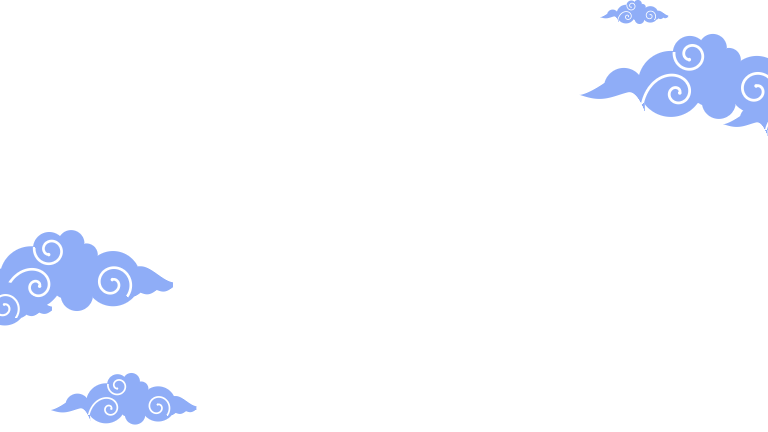
A WebGL 1 fragment shader for this background:

```glsl
precision highp float;
// Flat blue scroll clouds drifting at the left and right edges of a white sky.
// One cloud is a union of round lobes and two wispy tails, cut by three spiral
// strokes; scaled copies are layered back to front.

#define SKY vec3(1.0)
#define CLOUD_BLUE vec3(0.56, 0.68, 0.97)
#define STROKE_HALF_WIDTH 0.014
#define TAIL_REACH 1.2
#define SCALLOP_DEPTH 0.03

uniform vec2 u_resolution;

const float TAU = 6.2831853;

float circle(vec2 p, vec2 center, float radius) {
  return length(p - center) - radius;
}

// Long pointed wisp with one rounded bump and a wavy underside
float leftTail(vec2 p) {
  float t = p.x + TAIL_REACH;
  float slope = -0.15 + 0.13 * pow(clamp(t / 0.26, 0.0, 1.0), 1.4);
  float rise = max(t - 0.48, 0.0);
  float underside = -0.15 - 0.04 * sin(8.0 * t) - 7.0 * rise * rise;
  float top = min(p.y - slope, circle(p, vec2(-0.76, -0.08), 0.2));
  return max(max(top, underside - p.y), max(-t, t - 0.65));
}

// Sloping wisp with a scalloped underside
float rightTail(vec2 p) {
  float top = 0.08 - 0.17 * smoothstep(0.86, 1.22, p.x);
  float underside = -0.22 + 0.17 * (p.x - 0.73)
                  - SCALLOP_DEPTH * abs(sin(18.5 * (p.x - 0.86)));
  float ends = max(0.7 - p.x, p.x - TAIL_REACH);
  return max(max(p.y - top, underside - p.y), ends);
}

float cloudBody(vec2 p) {
  float d = circle(p, vec2(-0.29, -0.04), 0.33);
  d = min(d, circle(p, vec2(-0.10, 0.27), 0.17));
  d = min(d, circle(p, vec2(0.13, 0.32), 0.14));
  d = min(d, circle(p, vec2(0.29, 0.20), 0.12));
  d = min(d, circle(p, vec2(0.57, -0.05), 0.29));
  d = min(d, circle(p, vec2(0.19, -0.22), 0.17));
  d = min(d, circle(p, vec2(0.15, 0.02), 0.30));
  return min(d, min(leftTail(p), rightTail(p)));
}

// Inward counterclockwise spiral; flare widens its outer end
float spiral(vec2 p, float start, float radius, float shrink, float flare, float sweep) {
  float r = length(p);
  float turn = mod(atan(p.y, p.x + 1e-5) - start, TAU);
  float tipRadius = radius - shrink * sweep + flare * exp(-sweep);
  vec2 tip = tipRadius * vec2(cos(start + sweep), sin(start + sweep));
  float d = circle(p, tip, 0.004);
  for (int i = 0; i < 2; i++) {
    float u = turn + TAU * float(i);
    float bend = flare * exp(-u);
    float steepness = (shrink + bend) / max(r, 0.02);
    float arc = abs(r - (radius - shrink * u + bend)) / sqrt(1.0 + steepness * steepness);
    if (u < sweep) d = min(d, arc);
  }
  return d - STROKE_HALF_WIDTH;
}

float cloudStrokes(vec2 p) {
  vec2 mirrored = vec2(-0.23 - p.x, p.y + 0.13);
  float d = spiral(mirrored, -0.30, 0.17, 0.0145, 0.19, 9.7);
  d = min(d, spiral(p - vec2(-0.09, 0.25), 2.97, 0.17, 0.0156, 0.0, 7.7));
  return min(d, spiral(p - vec2(0.56, -0.10), -0.72, 0.21, 0.02, 0.0, 8.5));
}

// Layers one cloud over the color below it
vec3 paintCloud(vec3 below, vec2 uv, vec2 center, float size) {
  vec2 p = (uv - center) / size;
  float pixel = 1.0 / (u_resolution.y * size);
  float body = clamp(0.5 - cloudBody(p) / pixel, 0.0, 1.0);
  float stroke = clamp(0.5 - cloudStrokes(p) / pixel, 0.0, 1.0);
  return mix(below, mix(CLOUD_BLUE, SKY, stroke), body);
}

void main() {
  vec2 uv = gl_FragCoord.xy / u_resolution.y;
  vec3 color = SKY;

  // Upper right group
  color = paintCloud(color, uv, vec2(1.468, 0.970), 0.0655);
  color = paintCloud(color, uv, vec2(1.620, 0.815), 0.2315);
  color = paintCloud(color, uv, vec2(1.863, 0.736), 0.157);

  // Lower left group
  color = paintCloud(color, uv, vec2(0.136, 0.366), 0.2204);
  color = paintCloud(color, uv, vec2(-0.088, 0.3056), 0.1736);
  color = paintCloud(color, uv, vec2(0.286, 0.072), 0.1405);

  gl_FragColor = vec4(color, 1.0);
}
```
